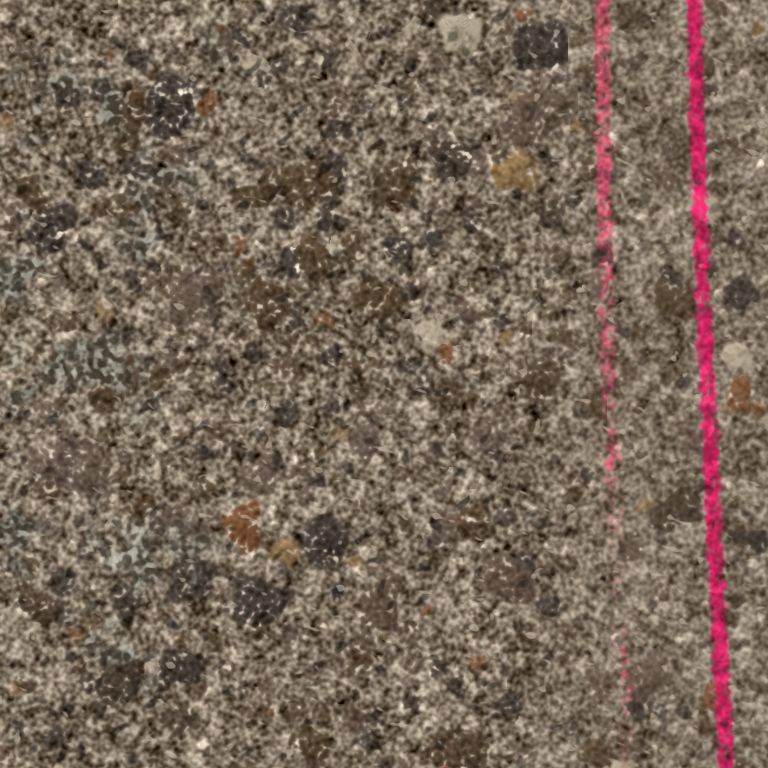
Give the GLSL for this texture, as a Shadertoy shader.

```glsl
// Weathered concrete with exposed pebbles, lichen and two worn pink paint lines

float hash(vec2 p, float seed) {
    vec3 q = fract(vec3(p.xyx) * vec3(0.1031, 0.1030, 0.0973) + seed * 0.137);
    q += dot(q, q.yzx + 33.33);
    return fract((q.x + q.y) * q.z);
}

vec2 direction(float angle) {
    return vec2(cos(angle), sin(angle));
}

vec2 rotate(vec2 p, float angle) {
    vec2 d = direction(angle);
    return vec2(d.x * p.x - d.y * p.y, d.y * p.x + d.x * p.y);
}

float cornerSlope(vec2 cell, vec2 offset) {
    return dot(direction(6.2832 * hash(cell, 5.0)), offset);
}

// Gradient noise, roughly -0.7 to 0.7
float noise(vec2 p) {
    vec2 cell = floor(p), f = fract(p), e = vec2(1.0, 0.0);
    vec2 w = f * f * f * (f * (f * 6.0 - 15.0) + 10.0);
    float low = mix(cornerSlope(cell, f), cornerSlope(cell + e, f - e), w.x);
    float high = mix(cornerSlope(cell + e.yx, f - e.yx), cornerSlope(cell + 1.0, f - 1.0), w.x);
    return mix(low, high, w.y);
}

// Fine sandy grain in three rotated octaves
float grit(vec2 uv) {
    return 0.22 * noise(rotate(uv, 0.5) * 44.0 + 90.0)
         + 0.30 * noise(rotate(uv, 1.2) * 88.0 + 150.0)
         + 0.27 * noise(rotate(uv, 2.1) * 150.0 + 400.0);
}

// Scattered angular stones: x = coverage, y = random id, z = relief across the stone
vec3 stones(vec2 uv, float cells, float density, float softness, float seed) {
    vec2 p = uv * cells;
    p += 0.22 * vec2(noise(p * 2.3 + seed), noise(p * 2.3 + seed + 57.0));
    vec3 result = vec3(0.0);
    for (int j = -1; j <= 1; j++)
    for (int i = -1; i <= 1; i++) {
        vec2 cell = floor(p) + vec2(i, j);
        if (hash(cell, seed) > density) continue;
        vec2 centre = cell + 0.2 + 0.6 * vec2(hash(cell, seed + 1.0), hash(cell, seed + 2.0));
        float radius = mix(0.22, 0.43, hash(cell, seed + 3.0));
        vec2 q = rotate(p - centre, 6.2832 * hash(cell, seed + 4.0));
        q.y *= mix(1.0, 1.8, hash(cell, seed + 6.0));
        float facets = max(abs(q.x), abs(q.x * 0.45 + q.y * 0.9));
        float dist = mix(length(q), facets, 0.6) - radius;
        float cover = 1.0 - smoothstep(-softness, softness, dist);
        float relief = dot(p - centre, vec2(-0.5, 0.85)) / radius;
        if (cover > result.x) result = vec3(cover, hash(cell, seed + 7.0), relief);
    }
    return result;
}

vec3 stoneColour(float id) {
    vec3 slate = vec3(0.25, 0.22, 0.20), umber = vec3(0.34, 0.27, 0.20);
    vec3 mauve = vec3(0.41, 0.35, 0.31), rust = vec3(0.47, 0.31, 0.20);
    vec3 ochre = vec3(0.56, 0.45, 0.30), cream = vec3(0.73, 0.68, 0.59);
    vec3 c = mix(slate, umber, smoothstep(0.15, 0.40, id));
    c = mix(c, mauve, smoothstep(0.50, 0.85, id));
    c = mix(c, rust, step(0.89, id));
    c = mix(c, ochre, step(0.93, id));
    return mix(c, cream, step(0.965, id));
}

vec3 addStones(vec3 base, vec3 stone, float grain, float opacity) {
    vec3 c = stoneColour(stone.y) * (1.0 + 0.14 * stone.z) + 0.35 * grain;
    float cover = stone.x * opacity * (1.0 - smoothstep(0.06, 0.26, grain));
    return mix(base, c, cover);
}

// Speckled pale lichen, with dark gaps between its lobes
vec3 addLichen(vec3 base, vec2 uv, float grain) {
    float patches = noise(uv * 8.5 + vec2(3.0, 11.0)) + 0.5 * noise(uv * 30.0);
    float cover = smoothstep(0.14, 0.45, patches) * (1.0 - smoothstep(0.20, 0.36, uv.x));
    float lobes = noise(uv * 70.0 + 20.0) + 0.7 * noise(uv * 130.0 + 70.0) + grain;
    vec3 c = mix(vec3(0.24, 0.23, 0.19), vec3(0.68, 0.69, 0.64), smoothstep(-0.25, 0.45, lobes));
    return mix(base, c, 0.7 * cover);
}

// Painted stripe centred on x; strength 0 is worn away, 1 is solid
vec3 addPaint(vec3 base, vec2 uv, float x, float strength, float grain, vec3 pigment) {
    float ragged = 0.005 * noise(uv * 60.0) + 0.005 * noise(uv * 120.0 + 9.0);
    float stripe = 1.0 - smoothstep(0.006, 0.0135, abs(uv.x - x + ragged));
    float wear = noise(uv * vec2(120.0, 95.0) + 44.0) + 0.7 * noise(uv * vec2(30.0, 16.0));
    float cover = stripe * smoothstep(-0.65, 0.65, wear + grain + 1.3 * strength - 0.7);
    float light = dot(base, vec3(0.3, 0.6, 0.1));
    return mix(base, pigment * (0.45 + 1.15 * light), 0.92 * cover);
}

void mainImage(out vec4 fragColor, in vec2 fragCoord) {
    vec2 uv = fragCoord / iResolution.xy;
    float smoothSide = smoothstep(0.60, 0.85, uv.x);
    float grain = grit(uv) * mix(1.1, 0.8, smoothSide);

    // Cement matrix
    float mottling = 0.11 * noise(uv * 8.0 + 5.0) + 0.14 * noise(uv * 21.0 + 17.0);
    vec3 colour = vec3(0.495, 0.44, 0.377) + 0.01 * smoothSide;
    colour += (grain + mottling) * vec3(1.0, 0.99, 0.96);

    // Stones from fine to coarse
    float density = mix(1.0, 0.6, smoothSide);
    vec3 chip = stones(uv, 58.0, 0.55 * density, 0.14, 60.0);
    float chipShade = mix(-0.17, 0.18, chip.y) + 0.05 * chip.z;
    colour += chip.x * chipShade * vec3(1.0, 0.97, 0.91);
    colour = addStones(colour, stones(uv, 33.0, 0.40 * density, 0.10, 80.0), grain, 0.6);
    colour = addStones(colour, stones(uv, 20.0, 0.36 * density, 0.08, 20.0), grain, 0.75);
    colour = addStones(colour, stones(uv, 11.0, 0.42 * density, 0.05, 40.0), grain, 0.85);

    // Dark pits and sparse bright flecks
    float pits = smoothstep(0.22, 0.48, noise(rotate(uv, 0.9) * vec2(62.0, 46.0) + 210.0));
    float flecks = smoothstep(0.36, 0.52, noise(rotate(uv, 0.3) * vec2(55.0, 80.0) + 310.0));
    colour *= 1.0 - 0.38 * pits * mix(1.0, 0.6, smoothSide);
    colour = mix(colour, vec3(0.76, 0.71, 0.64), 0.6 * flecks);

    colour = addLichen(colour, uv, grain);

    // Faded left stripe and solid right stripe, both drifting right downwards
    float fall = 1.0 - uv.y;
    float fade = mix(0.05, 0.78, smoothstep(0.1, 1.0, uv.y));
    float leftX = 0.785 + 0.035 * fall * fall, rightX = 0.904 + 0.042 * pow(fall, 1.3);
    colour = addPaint(colour, uv, leftX, fade, grain, vec3(0.84, 0.32, 0.43));
    colour = addPaint(colour, uv, rightX, 0.92, grain, vec3(0.84, 0.12, 0.37));

    fragColor = vec4(clamp(colour, 0.0, 1.0), 1.0);
}
```
